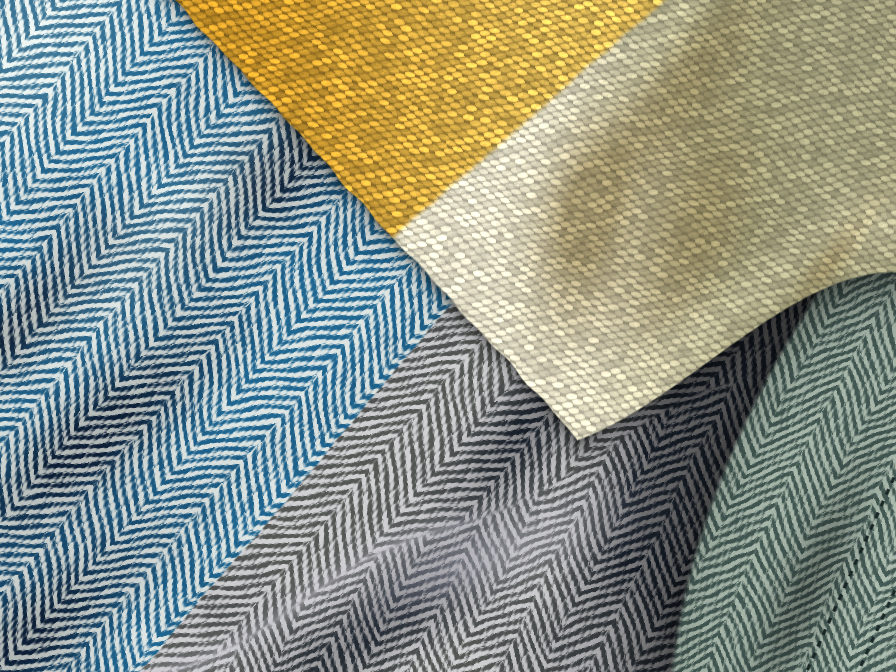
Reproduce this texture procedurally as a Shadertoy shader.

```glsl
// Overlapping woven cloths: blue, grey and green herringbone under a yellow and cream corner.

// Soft elliptical patch of light or shade, with its long axis at an angle
float patchAt(vec2 p, vec2 centre, vec2 radius, float angle) {
    float c = cos(angle), s = sin(angle);
    vec2 d = mat2(c, -s, s, c) * (p - centre) / radius;
    return exp(-dot(d, d));
}

// Slow irregularity from layered sines
float ripple(vec2 p) {
    return sin(p.x * 17.0 + 3.0 * sin(p.y * 9.0)) * 0.5
         + sin(p.y * 31.0 - p.x * 23.0) * 0.3
         + sin(p.x * 67.0 + p.y * 53.0) * 0.2;
}

float hash(vec2 p) {
    return fract(sin(dot(p, vec2(41.3, 289.1))) * 4375.5);
}

// Zigzag twill: 0 on the dark yarn, 1 on the pale yarn, broken into short floats
float herringbone(vec2 p, vec2 dir, float band, float pitch) {
    p += 0.004 * vec2(ripple(p * 1.7), ripple(p.yx * 1.7));
    float along = dot(p, dir);
    float across = dot(p, vec2(dir.y, -dir.x));
    float zigzag = abs(fract(across / band) - 0.5) * band;
    float phase = (along + zigzag) / pitch;
    float cell = across / 0.0075 + 0.5 * floor(phase);
    float grain = hash(floor(vec2(cell, phase * 2.0))) - 0.5;
    float yarn = 0.4 * sin(6.2832 * cell) + 0.9 * grain;
    float seam = 1.0 - smoothstep(0.0, 0.0025, zigzag);
    float pale = smoothstep(-0.95, 0.95, sin(6.2832 * phase) + yarn);
    return max(pale, (0.5 + grain) * seam);
}

// Slanting stitches of a plain weave, with dark pinholes between
float stitches(vec2 p) {
    p += 0.005 * vec2(ripple(p.yx), ripple(p));
    vec2 g = mat2(0.97, -0.24, 0.24, 0.97) * p / vec2(0.0145, 0.0105);
    g.x += 0.5 * mod(floor(g.y), 2.0);
    vec2 d = fract(g) - 0.5;
    d.x += 0.6 * d.y;
    float bump = 1.0 - smoothstep(0.25, 0.7, length(d));
    return bump * (0.5 + hash(floor(g))) + 0.35 * (hash(floor(g * 2.0)) - 0.5);
}

vec3 blueCloth(vec2 p, vec2 dir) {
    float weave = herringbone(p, dir, 0.145, 0.0195);
    float shade = patchAt(p, vec2(0.42, 0.75), vec2(0.2, 0.07), 0.75)
                + patchAt(p, vec2(0.03, 0.52), vec2(0.2, 0.06), 0.8)
                + patchAt(p, vec2(0.13, 0.33), vec2(0.24, 0.08), 0.75)
                + patchAt(p, vec2(0.06, 0.06), vec2(0.2, 0.07), 0.7);
    float light = patchAt(p, vec2(0.05, 0.94), vec2(0.22, 0.13), 0.8)
                + patchAt(p, vec2(0.25, 0.66), vec2(0.22, 0.06), 0.8);
    shade = clamp(shade + 0.15 * ripple(p), 0.0, 1.0);
    vec3 dark = mix(vec3(0.12, 0.40, 0.57), vec3(0.05, 0.12, 0.21), shade);
    dark = mix(dark, vec3(0.34, 0.52, 0.61), 0.6 * min(light, 1.0));
    return mix(dark, vec3(0.87, 0.90, 0.89) * (1.0 - 0.2 * shade + 0.08 * light), weave);
}

vec3 greyCloth(vec2 p, vec2 dir) {
    // A raised fold turns the weave below it
    float fold = p.y - 0.5 * (p.x - 0.24) - 0.015 * sin(p.x * 14.0);
    float turned = herringbone(p, vec2(0.45, 0.893), 0.12, 0.0185);
    float weave = mix(turned, herringbone(p, dir, 0.15, 0.0195), smoothstep(-0.004, 0.004, fold));
    float shade = patchAt(p, vec2(0.78, 0.36), vec2(0.14, 0.05), 0.9)
                + patchAt(p, vec2(0.57, 0.08), vec2(0.18, 0.06), 0.6)
                + patchAt(p, vec2(0.97, 0.27), vec2(0.24, 0.06), 1.1)
                + patchAt(p, vec2(1.0, 0.07), vec2(0.2, 0.07), 1.2)
                + 1.5 * patchAt(p, vec2(1.12, 0.43), vec2(0.2, 0.08), 0.9);
    float light = patchAt(p, vec2(0.72, 0.17), vec2(0.18, 0.05), 0.35)
                + exp(-abs(fold) * 70.0) * (1.0 - smoothstep(0.6, 0.85, p.x));
    shade = clamp(shade + 0.15 * ripple(p), 0.0, 1.3);
    vec3 dark = mix(vec3(0.33, 0.34, 0.33), vec3(0.09, 0.12, 0.16), min(shade, 1.0));
    vec3 pale = vec3(0.82, 0.82, 0.83) * (1.0 - 0.32 * shade);
    return mix(mix(dark, pale, weave), vec3(0.78, 0.77, 0.82), 0.45 * min(light, 1.0));
}

vec3 greenCloth(vec2 p, float inside) {
    float weave = herringbone(p - vec2(0.18 * p.y * p.y, 0.0), vec2(0.36, 0.93), 0.13, 0.017);
    float shade = exp(-inside * 18.0) * 0.4 + patchAt(p, vec2(1.2, 0.12), vec2(0.2, 0.04), 1.15);
    vec3 col = mix(vec3(0.25, 0.33, 0.31), vec3(0.64, 0.70, 0.65), weave);
    // Paired rows of dark stitching
    float across = dot(p - vec2(1.2, 0.0), vec2(0.91, -0.41));
    float row = min(abs(across), abs(across - 0.07));
    float dash = smoothstep(-0.2, 0.4, sin(dot(p, vec2(0.41, 0.91)) * 330.0));
    col = mix(col, vec3(0.10, 0.15, 0.15), dash * (1.0 - smoothstep(0.001, 0.004, row)));
    return col * (1.06 - 0.35 * min(shade, 1.0));
}

vec3 cornerCloth(vec2 p) {
    float border = dot(p - vec2(0.59, 0.653), vec2(-0.655, 0.755)) + 0.002 * ripple(p * 3.0);
    float isYellow = smoothstep(-0.006, 0.006, border);
    vec3 cream = mix(vec3(0.87, 0.85, 0.76), vec3(0.61, 0.60, 0.47), smoothstep(0.84, 1.1, p.x + 0.15 * (p.y - 0.6)));
    float fold = patchAt(p, vec2(0.87, 0.66), vec2(0.15, 0.065), 1.4)
               + 0.8 * patchAt(p, vec2(1.03, 0.65), vec2(0.2, 0.08), 1.2)
               + 0.7 * patchAt(p, vec2(1.0, 0.86), vec2(0.22, 0.06), 0.9)
               + patchAt(p, vec2(1.25, 0.63), vec2(0.1, 0.022), 0.9);
    float light = patchAt(p, vec2(1.3, 0.67), vec2(0.08, 0.05), 0.4)
                + patchAt(p, vec2(1.03, 0.5), vec2(0.2, 0.04), 0.65)
                + patchAt(p, vec2(0.98, 0.94), vec2(0.14, 0.03), 0.9);
    cream = mix(cream, vec3(0.54, 0.48, 0.31), 0.75 * min(fold, 1.0));
    cream = mix(cream, vec3(0.82, 0.80, 0.67), 0.5 * min(light, 1.0));
    vec3 yellow = mix(vec3(0.75, 0.55, 0.15), vec3(0.84, 0.70, 0.33), smoothstep(0.3, 0.9, p.x));
    float relief = mix(0.2, 0.28, isYellow);
    return mix(cream, yellow, isYellow) * (1.02 - relief + relief * 1.5 * stitches(p));
}

void mainImage(out vec4 fragColor, in vec2 fragCoord) {
    vec2 p = fragCoord / iResolution.y;
    float soft = 1.2 / iResolution.y;
    vec2 dir = vec2(0.648, 0.761);
    // Lower cloths
    float seam = dot(p - vec2(0.208, 0.0), vec2(dir.y, -dir.x)) + 0.003 * ripple(p);
    vec3 col = mix(blueCloth(p, dir), greyCloth(p, dir), smoothstep(-soft, soft, seam));
    float green = (p.x - 1.0 - 0.12 * p.y - 0.47 * p.y * p.y) * 0.9;
    col *= 1.0 - 0.5 * exp(-abs(green) * 16.0);
    col = mix(col, greenCloth(p, max(green, 0.0)), smoothstep(-0.005, 0.005, green));
    // Upper corner and its cast shadow
    float left = (p.x - 0.26 - 0.92 * (1.0 - p.y)) * 0.736 + 0.003 * ripple(p * 2.5);
    float bottom = (p.y - 0.33 - 0.265 * smoothstep(0.78, 1.33, p.x)) * 0.85;
    float edge = min(left, bottom);
    col *= 1.0 - 0.5 * exp(min(edge, 0.0) * mix(90.0, 28.0, smoothstep(0.75, 1.0, p.x)));
    col = mix(col, cornerCloth(p), smoothstep(-soft, soft, edge));
    fragColor = vec4(clamp(col, 0.0, 1.0), 1.0);
}
```
